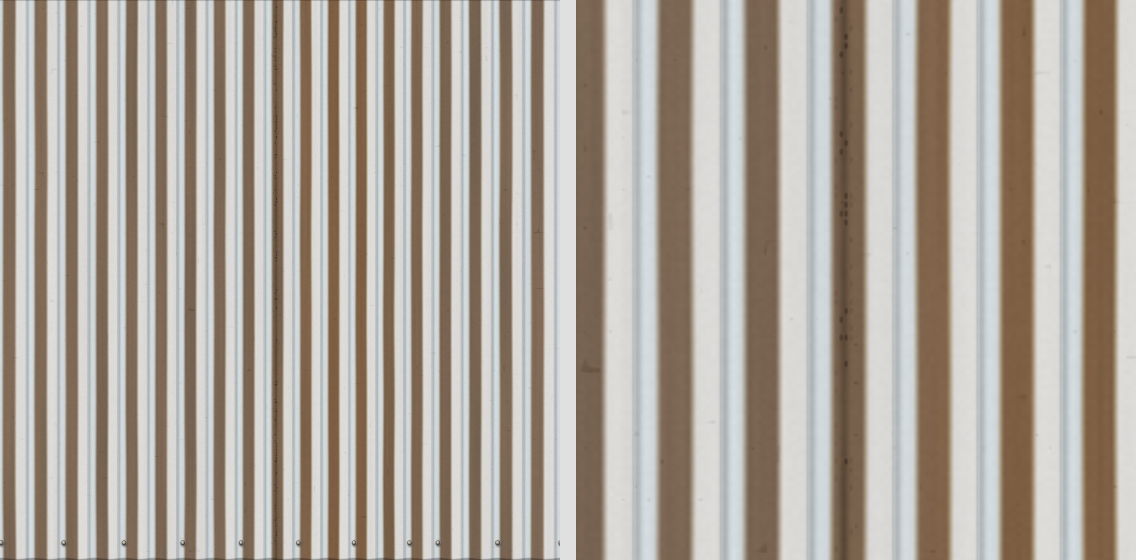
Left: the whole. Right: its middle third, enlarged.
Reproduce this texture procedurally as a three.js fragment shader.

```glsl
// Corrugated metal sheet: pale vertical ribs, brown shaded valleys, a lap seam and a row of screws.
varying vec2 vUv;

#define RIBS 19.0
#define SEAM_RIB 9.0
#define SCREW_HEIGHT 0.031
#define SCREW_RADIUS 0.0056
#define RUST_CENTER 0.625
#define CREST_WHITE vec3(0.855, 0.852, 0.842)
#define CREST_COOL vec3(0.805, 0.835, 0.848)
#define VALLEY_BROWN vec3(0.480, 0.398, 0.325)
#define VALLEY_RUST vec3(0.500, 0.365, 0.245)
#define SEAM_DARK vec3(0.270, 0.210, 0.155)

const float TAU = 6.2831853;

float hash(vec2 p) {
  vec3 q = fract(vec3(p.xyx) * 0.1031);
  q += dot(q, q.yzx + 33.33);
  return fract((q.x + q.y) * q.z);
}

float noise(vec2 p) {
  vec2 i = floor(p);
  vec2 f = fract(p);
  f = f * f * (3.0 - 2.0 * f);
  float low = mix(hash(i), hash(i + vec2(1.0, 0.0)), f.x);
  float high = mix(hash(i + vec2(0.0, 1.0)), hash(i + vec2(1.0, 1.0)), f.x);
  return mix(low, high, f.y);
}

float bump(float x, float center, float width) {
  float d = (x - center) / width;
  return exp(-d * d);
}

// Rib coordinate: whole numbers lie on valley centers, spacing drifts across the sheet.
float ribCoord(float x) {
  float a = TAU * x;
  float drift = 0.016 + 0.166 * sin(a) - 0.059 * cos(a) + 0.032 * sin(2.0 * a) + 0.0235 * cos(2.0 * a);
  return RIBS * x - 0.32 - drift;
}

// Pale crest, cool second ridge and brown valley across one rib.
vec3 ribColor(float rib, vec2 uv) {
  float id = mod(floor(rib + 0.5), RIBS);
  float tone = hash(vec2(id, 7.0)) - 0.5;
  float wander = 0.02 * (noise(vec2(id * 3.7, uv.y * 7.0)) - 0.5);
  float f = fract(rib);

  vec3 crest = mix(CREST_WHITE, CREST_COOL, smoothstep(0.46, 0.58, f));
  crest *= 1.0 - 0.15 * bump(f, 0.565, 0.045) - 0.07 * bump(f, 0.515, 0.014);
  crest *= 1.0 + 0.03 * bump(f, 0.67, 0.05);
  crest *= 0.985 + 0.03 * noise(vec2(rib * 9.0, uv.y * 2.0));

  float rust = bump(uv.x, RUST_CENTER, 0.11);
  vec3 valley = mix(VALLEY_BROWN, VALLEY_RUST, rust * (0.8 + 0.4 * tone));
  valley *= 1.0 + 0.08 * tone + 0.07 * (noise(vec2(id * 5.3, uv.y * 4.0)) - 0.5);
  valley *= 0.97 + 0.06 * noise(vec2(rib * 14.0, uv.y * 5.0));

  float shade = 1.0 - smoothstep(0.135, 0.25, f + wander);
  shade += smoothstep(0.735, 0.85, f + wander);
  vec3 color = mix(crest, valley, shade);

  // Warm fringe where light turns into shadow.
  float fringe = 4.0 * shade * (1.0 - shade);
  return color + fringe * vec3(0.008, 0.004, -0.014 - 0.025 * rust);
}

// Dark overlap line with scattered pits.
vec3 addSeam(vec3 color, float rib, vec2 uv) {
  float t = rib - SEAM_RIB;
  float line = bump(t, -0.06, 0.055) * (0.4 + 0.25 * noise(vec2(3.0, uv.y * 24.0)));
  vec2 grid = vec2(t * 16.0, uv.y * 190.0);
  vec2 cell = floor(grid);
  float pit = 1.0 - smoothstep(0.2, 0.5, length(fract(grid) - 0.5));
  pit *= step(0.78, hash(cell + 40.0)) * bump(t, -0.06, 0.08);
  return mix(color, SEAM_DARK, clamp(line + 0.5 * pit, 0.0, 1.0));
}

// Screws on every second ridge; the order shifts by one rib on the right.
vec3 addScrews(vec3 color, float rib, vec2 uv) {
  float q = rib + 0.27;
  float id = floor(q + 0.5);
  float parity = step(14.5, id);
  float present = 1.0 - step(0.5, abs(mod(id, 2.0) - parity));
  vec2 d = vec2((q - id) / RIBS, uv.y - SCREW_HEIGHT) / SCREW_RADIUS;
  float r = length(d);
  float shadow = 1.0 - smoothstep(0.5, 1.5, length(d - vec2(0.3, -0.35)));
  float washer = 1.0 - smoothstep(0.8, 1.1, r);
  float light = 0.62 + 0.2 * dot(d, vec2(-0.6, 0.8));
  light -= 0.25 * bump(r, 0.62, 0.16);
  light += 0.2 * bump(length(d - vec2(-0.15, 0.2)), 0.0, 0.3);
  color = mix(color, vec3(0.36, 0.32, 0.28), 0.65 * shadow * present);
  return mix(color, light * vec3(1.0, 0.98, 0.93), washer * present);
}

void main() {
  float rib = ribCoord(vUv.x);
  vec3 color = ribColor(rib, vUv);
  color = addSeam(color, rib, vUv);
  color = addScrews(color, rib, vUv);

  // Cut edges at the bottom and top.
  float rim = 1.0 - smoothstep(0.001, 0.0045, vUv.y + 0.001 * sin(TAU * rib));
  rim += 0.6 * smoothstep(0.997, 0.9995, vUv.y);
  color *= 1.0 - 0.3 * rim;

  // Fine dust and sparse specks.
  color += 0.014 * (noise(vUv * 330.0) - 0.5);
  color -= 0.05 * smoothstep(0.93, 1.0, noise(vUv * 130.0 + 17.0));
  gl_FragColor = vec4(color, 1.0);
}
```
